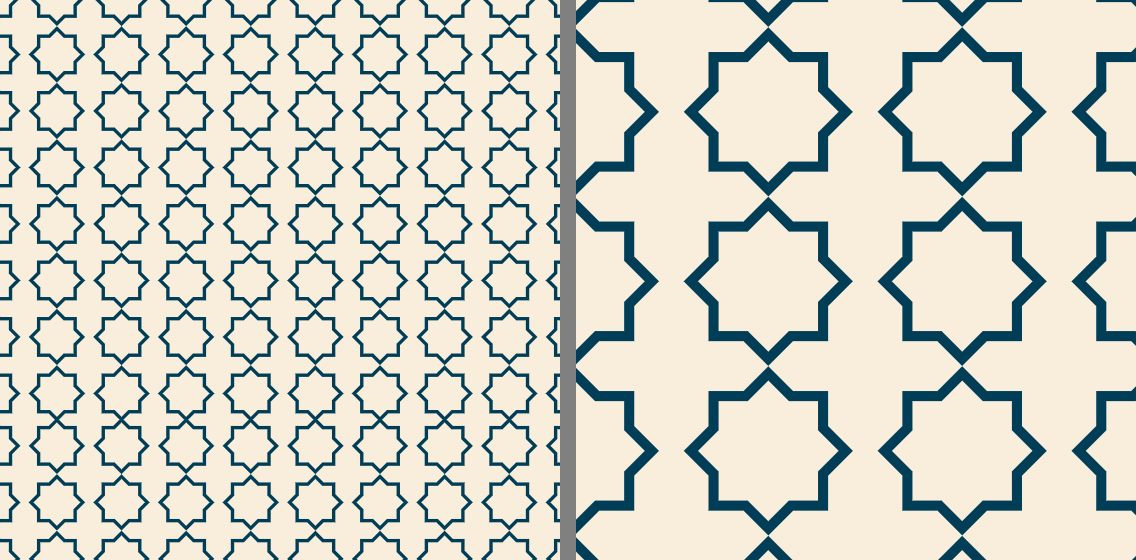
Left, the full canvas; right, a detail of the centre.
Reproduce this pattern procedurally as a Shadertoy shader.

```glsl
// Columns of outlined eight-pointed stars in deep teal on cream.
// Each star is the union of an upright and a diagonal square; two stacked
// bands of rows meet at a narrower seam, where the tips cross.

// Distance to the outline of one star centred on the origin
float starOutline(vec2 p) {
    p = abs(p);
    float upright = max(p.x, p.y);
    float diagonal = (p.x + p.y) * 0.70711;
    return abs(min(upright, diagonal) - 0.0326) - 0.003;
}

// Repeats the star from a first centre, keeping rows within the given limits
float starBand(vec2 p, vec2 first, float lowestRow, float highestRow) {
    vec2 pitch = vec2(0.1154, 0.1009);
    vec2 cell = round((p - first) / pitch);
    cell.y = clamp(cell.y, lowestRow, highestRow);
    return starOutline(p - first - cell * pitch);
}

void mainImage(out vec4 fragColor, in vec2 fragCoord) {
    vec2 p = fragCoord / iResolution.y;

    // Rows above and below the seam
    float upper = starBand(p, vec2(0.1016, 0.2974), 0.0, 99.0);
    float lower = starBand(p, vec2(0.1016, 0.2038), -99.0, 0.0);
    float d = min(upper, lower);

    // Ink over paper, smoothed across one pixel
    float ink = clamp(0.5 - d * iResolution.y, 0.0, 1.0);
    vec3 cream = vec3(0.976, 0.931, 0.861);
    vec3 teal = vec3(0.0, 0.24, 0.338);
    fragColor = vec4(mix(cream, teal, ink), 1.0);
}
```
